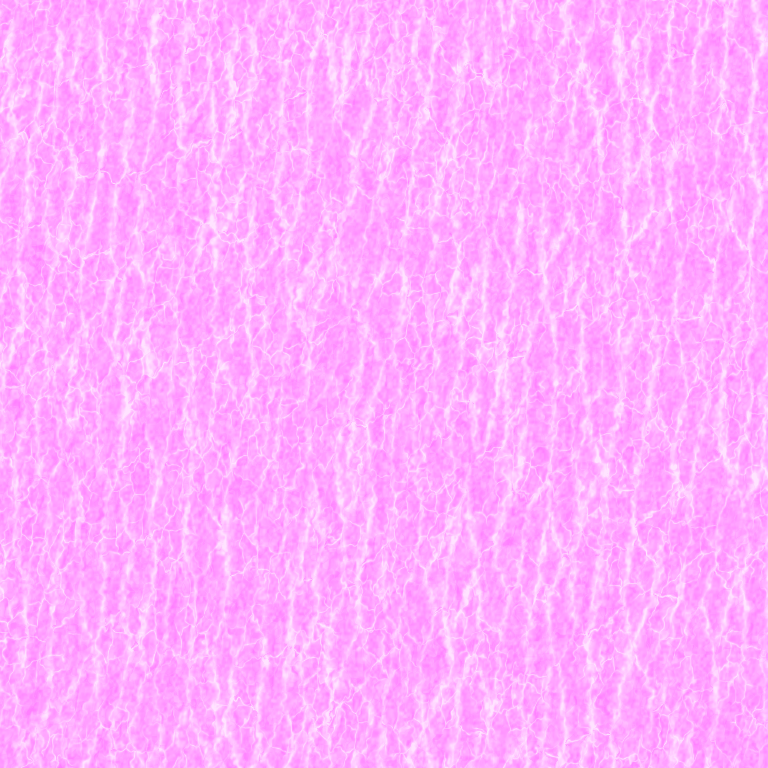
Give the GLSL for this texture, as a Shadertoy shader.

```glsl
// Pink fibrous bark: pale, ragged, slightly leaning streaks joined by thin veins.
// Stretched cellular borders give streaks and veins; steep borders grow wider.
// Small mottled cells, fine fibres and grain roughen the ground between them.

const vec3 DEEP_PINK = vec3(1.0, 0.50, 1.0);
const vec3 PALE_PINK = vec3(1.0, 0.89, 1.0);
const float LEAN = 0.09;                       // sideways drift per unit height
const vec2 STREAK_CELLS = vec2(32.0, 9.5);     // cells across the canvas
const vec2 VEIN_CELLS = vec2(54.0, 32.0);
const vec2 MOTTLE_CELLS = vec2(150.0, 100.0);
const float STREAK_WIDTH = 0.0048;
const float VEIN_WIDTH = 0.0015;
const float GROUND_TONE = 0.31;                // 0 is deep, 1 is pale
const float STREAK_GAIN = 0.66;
const float VEIN_GAIN = 0.42;
const float MOTTLE_GAIN = 0.23;
const float FIBRE_GAIN = 0.22;
const float GRAIN_GAIN = 0.46;

vec2 hash2(vec2 p) {
    vec3 h = fract(p.xyx * vec3(0.1031, 0.1030, 0.0973));
    h += dot(h, h.yzx + 33.33);
    return fract((h.xx + h.yz) * h.zy);
}

float noise(vec2 p) {
    vec2 cell = floor(p), f = fract(p);
    f = f * f * (3.0 - 2.0 * f);
    float low = mix(hash2(cell).x, hash2(cell + vec2(1, 0)).x, f.x);
    float high = mix(hash2(cell + vec2(0, 1)).x, hash2(cell + vec2(1, 1)).x, f.x);
    return mix(low, high, f.y);
}

// Returns border distance in canvas units, border steepness, random cell tone.
vec3 cellBorders(vec2 p, vec2 cells) {
    p *= cells;
    vec2 base = floor(p), f = fract(p);
    vec2 nearest = vec2(0.0), nearestCell = vec2(0.0);
    float best = 9.0;
    for (int y = -1; y <= 1; y++)
    for (int x = -1; x <= 1; x++) {
        vec2 cell = vec2(x, y);
        vec2 r = cell + hash2(base + cell) - f;
        if (dot(r, r) < best) {
            best = dot(r, r);
            nearest = r;
            nearestCell = cell;
        }
    }
    vec2 border = vec2(9.0, 0.0);
    for (int y = -2; y <= 2; y++)
    for (int x = -2; x <= 2; x++) {
        vec2 cell = nearestCell + vec2(x, y);
        vec2 r = cell + hash2(base + cell) - f;
        vec2 across = r - nearest;
        if (dot(across, across) > 1e-5) {
            vec2 normal = across * cells;
            float size = length(normal);
            float dist = dot(0.5 * (nearest + r), across) / size;
            if (dist < border.x) border = vec2(dist, abs(normal.x) / size);
        }
    }
    return vec3(border, hash2(base + nearestCell + 71.0).y);
}

void mainImage(out vec4 fragColor, in vec2 fragCoord) {
    vec2 uv = fragCoord / iResolution.y;

    // Lean the fibres, sway them gently and fray their edges
    vec2 p = uv + 3.0;
    p.x -= LEAN * p.y;
    p.x += 0.003 * sin(7.0 * p.y + 5.0 * p.x) + 0.001 * sin(27.0 * p.y - 13.0 * p.x);
    vec2 fray = vec2(noise(p * vec2(70.0, 60.0)), noise(p * 65.0 + 40.0)) - 0.5;
    vec2 fuzz = vec2(noise(p * vec2(230.0, 140.0)), noise(p * 190.0 + 90.0)) - 0.5;
    vec2 ragged = p + fray * vec2(0.007, 0.011) + fuzz * vec2(0.006, 0.006);

    // Broad streaks along the steep borders, thin links along the others
    vec3 streak = cellBorders(ragged, STREAK_CELLS);
    float steep = smoothstep(0.7, 0.99, streak.y);
    float patches = smoothstep(0.2, 0.75, noise(p * vec2(26.0, 13.0) + 8.0));
    float width = mix(VEIN_WIDTH, STREAK_WIDTH, steep * mix(0.4, 1.0, patches));
    float streakTone = exp(-pow(streak.x / width, 1.6));
    streakTone *= mix(0.6, 1.0, patches) * mix(0.45, 1.1, noise(p * vec2(240.0, 110.0) + 5.0));

    // Broken network of finer veins
    vec3 vein = cellBorders(ragged + 1.7, VEIN_CELLS);
    float veinTone = exp(-pow(vein.x / VEIN_WIDTH, 1.6));
    veinTone *= smoothstep(0.25, 0.65, noise(p * vec2(42.0, 30.0) + 20.0));

    // Mottled ground, fibres and grain
    vec3 mottle = cellBorders(ragged + 2.9, MOTTLE_CELLS);
    float mottleTone = (mottle.z - 0.5) * smoothstep(0.0, 0.0012, mottle.x);
    float fibreTone = noise(ragged * vec2(210.0, 34.0)) - 0.5;
    float grainTone = 0.4 * noise(p * vec2(170.0, 130.0) + 11.0)
                    + 0.6 * noise(p * vec2(270.0, 240.0)) - 0.5;
    float region = noise(p * 6.0 + 30.0) - 0.5;

    float tone = GROUND_TONE + 0.03 * region;
    tone += MOTTLE_GAIN * mottleTone + FIBRE_GAIN * fibreTone + GRAIN_GAIN * grainTone;
    tone += STREAK_GAIN * streakTone + VEIN_GAIN * veinTone * (1.0 - streakTone);
    fragColor = vec4(mix(DEEP_PINK, PALE_PINK, clamp(tone, 0.0, 1.0)), 1.0);
}
```
